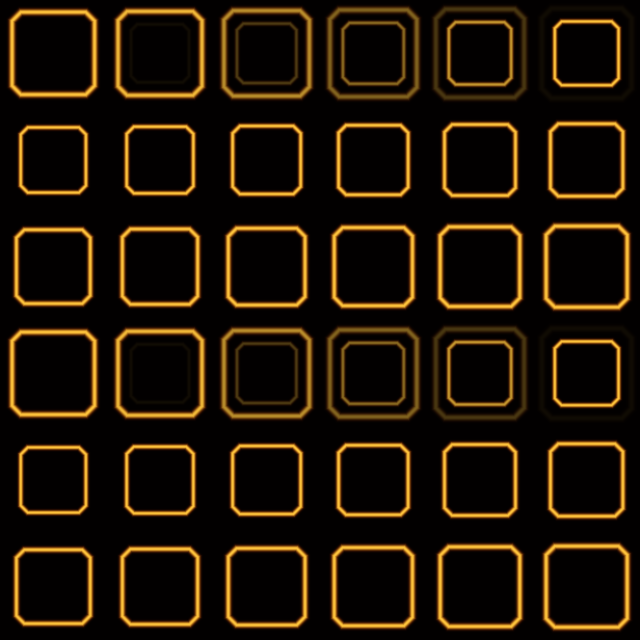
This pattern is drawn by a three.js fragment shader. Its source:

```glsl
// Sheet of glowing square rings with cut corners, six by six cells on black.
// Each cell is one step of a cycle read left to right and top to bottom: a ring
// fades in small, grows and thickens, then fades out as the next one appears.

#define CELLS 6.0            // cells across and down
#define CYCLE 18.0           // steps before the cycle repeats
#define START_SIZE 0.265     // half size of a ring at age 0, in cells
#define GROWTH 0.00676       // half size gained per step
#define CORNER_CUT 0.215     // leg of the cut corner, relative to half size
#define START_WIDTH 0.018    // glow half width at age 0, in cells
#define WIDENING 0.00055     // glow half width gained per step
#define SOFTNESS 2.2         // exponent of the glow falloff
#define GOLD vec3(0.99, 0.765, 0.235)
#define TINT_FALLOFF vec3(1.0, 1.42, 1.95)  // edges turn red as they dim
#define BACKGROUND vec3(0.006, 0.001, 0.0)

varying vec2 vUv;

// Signed distance to a square with 45 degree cut corners, mitred offsets
float cutSquare(vec2 p, float halfSize, float cut) {
  p = abs(p);
  float sides = max(p.x, p.y) - halfSize;
  float corners = (p.x + p.y - 2.0 * halfSize + cut) * 0.70711;
  return max(sides, corners);
}

// Opacity over a ring's life: rises at the start, falls at the end
float lifeFade(float age) {
  float fadeIn = clamp((age - 0.75) / 4.25, 0.0, 1.0);
  float fadeOut = clamp((CYCLE + 5.25 - age) / 4.5, 0.0, 1.0);
  return fadeIn * fadeOut;
}

// Light of one ring at the given age
vec3 ring(vec2 p, float age) {
  float halfSize = START_SIZE + GROWTH * age;
  float width = START_WIDTH + WIDENING * age;
  float d = abs(cutSquare(p, halfSize, CORNER_CUT * halfSize));
  float glow = exp(-pow(d / width, SOFTNESS));
  return GOLD * pow(vec3(glow), TINT_FALLOFF) * lifeFade(age);
}

void main() {
  vec2 grid = vUv * CELLS;
  vec2 cell = min(floor(grid), CELLS - 1.0);
  vec2 p = grid - cell - 0.5;

  // Step within the cycle, counted from the top left cell
  float row = CELLS - 1.0 - cell.y;
  float age = mod(row * CELLS + cell.x + 0.5, CYCLE) - 0.5;

  // The young ring and the one left over from the previous cycle
  vec3 color = BACKGROUND;
  for (int i = 0; i < 2; i++) {
    color += ring(p, age + CYCLE * float(i));
  }
  gl_FragColor = vec4(min(color, 1.0), 1.0);
}
```
